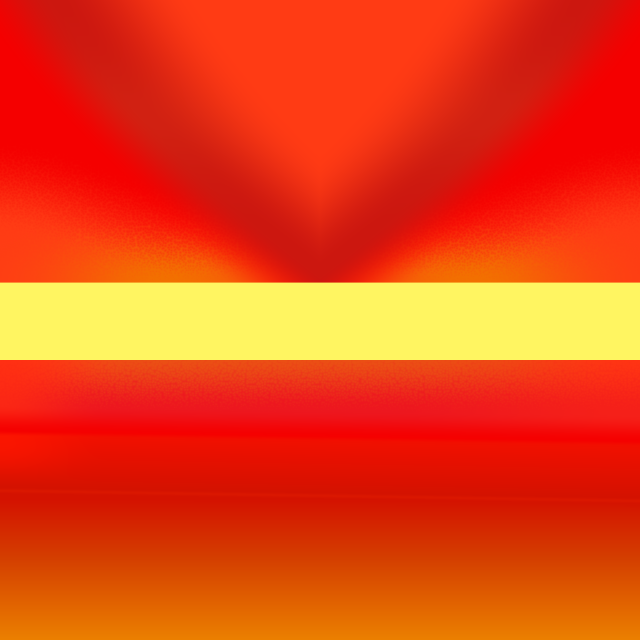
Reproduce this background procedurally as a WebGL 2 fragment shader.

```glsl
#version 300 es
precision highp float;

uniform vec2 u_resolution;
out vec4 fragColor;

const vec3 SCARLET = vec3(1.00, 0.23, 0.08);
const vec3 RED     = vec3(0.96, 0.00, 0.00);
const vec3 MAROON  = vec3(0.80, 0.09, 0.06);
const vec3 CRIMSON = vec3(0.93, 0.09, 0.12);
const vec3 BRICK   = vec3(0.83, 0.07, 0.00);
const vec3 RUST    = vec3(0.83, 0.24, 0.00);
const vec3 AMBER   = vec3(0.93, 0.52, 0.00);
const vec3 YELLOW  = vec3(1.00, 0.96, 0.38);

float hash(vec2 p) {
    p = fract(p * vec2(0.1031, 0.1137));
    p += dot(p, p.yx + 33.33);
    return fract((p.x + p.y) * p.x * 19.7);
}

// Distance to the nearest scattered point, centred near zero
float cellGrain(vec2 p) {
    vec2 cell = floor(p), local = fract(p);
    float nearest = 2.0;
    for (int j = -1; j <= 1; j++)
        for (int i = -1; i <= 1; i++) {
            vec2 o = vec2(i, j);
            vec2 site = vec2(hash(cell + o), hash(cell + o + 71.0));
            nearest = min(nearest, length(o + site - local));
        }
    return nearest - 0.5;
}

float bell(float v, float width) {
    return exp(-v * v / (width * width));
}

vec3 fade(vec3 from, vec3 to, float a, float b, float v) {
    return mix(from, to, smoothstep(a, b, v));
}

vec3 ramp(vec3 from, vec3 to, float a, float b, float v) {
    return mix(from, to, clamp((v - a) / (b - a), 0.0, 1.0));
}

// Glowing wedge with dark curved flanks; depth runs down from the top
vec3 upperField(float x, float depth, float grain) {
    float side = abs(x - 0.5);
    float rise = 0.42 - depth;
    float d = side - rise * (1.3 - 0.8 * rise);
    vec3 flank = mix(MAROON, vec3(0.82, 0.13, 0.07), bell(depth - 0.18, 0.09));
    vec3 color = fade(SCARLET, flank, -0.21, 0.0, d);
    color = fade(color, RED, 0.01, 0.14, d);

    // Warm light gathering along the lower edge
    float warmDepth = depth + grain * 0.025;
    float outside = smoothstep(0.02, 0.18, d);
    vec3 warm = mix(SCARLET, vec3(0.95, 0.44, 0.0), bell(side - 0.24, 0.16) * smoothstep(0.33, 0.44, warmDepth));
    float lift = 0.07 * smoothstep(0.2, 0.5, side);
    return mix(color, warm, outside * smoothstep(0.29 - lift, 0.43 - lift, warmDepth));
}

// Stacked horizontal layers with two slightly tilted creases
vec3 lowerField(float x, float depth, float grain) {
    float tilted = depth - 0.016 * (x - 0.5);
    float warmDepth = depth + grain * 0.025;
    vec3 top = mix(vec3(0.92, 0.31, 0.08), SCARLET, smoothstep(0.25, 0.5, abs(x - 0.5)));
    vec3 color = fade(top, CRIMSON, 0.555, 0.64, warmDepth);
    float leftGlow = 1.0 - smoothstep(0.0, 0.17, x);
    float rightGlow = smoothstep(0.6, 1.0, x);
    color = mix(color, vec3(1.0, 0.17, 0.07), 0.75 * max(leftGlow, 0.6 * rightGlow));
    color = fade(color, RED, 0.64, 0.684, tilted);

    vec3 middle = ramp(vec3(0.95, 0.06, 0.0), BRICK, 0.685, 0.77, tilted);
    middle = mix(middle, vec3(1.0, 0.09, 0.0), 0.7 * leftGlow * (1.0 - smoothstep(0.70, 0.77, tilted)));
    color = fade(color, middle, 0.680, 0.690, tilted);
    color += vec3(0.04, 0.03, 0.0) * bell(tilted - 0.775, 0.003);

    // Floor warms from brick to amber
    vec3 base = ramp(BRICK, RUST, 0.78, 0.87, depth);
    base = ramp(base, AMBER, 0.87, 1.01, depth);
    return fade(color, base, 0.765, 0.790, tilted);
}

void main() {
    vec2 uv = gl_FragCoord.xy / u_resolution;
    float depth = 1.0 - uv.y;
    float grain = cellGrain(uv * 240.0);
    float edge = 0.5 / u_resolution.y;

    vec3 color = depth < 0.5 ? upperField(uv.x, depth, grain)
                             : lowerField(uv.x, depth, grain);

    // Flat central band
    float band = abs(depth - 0.502) - 0.0605;
    color = mix(color, YELLOW, 1.0 - smoothstep(-edge, edge, band));
    fragColor = vec4(color, 1.0);
}
```
